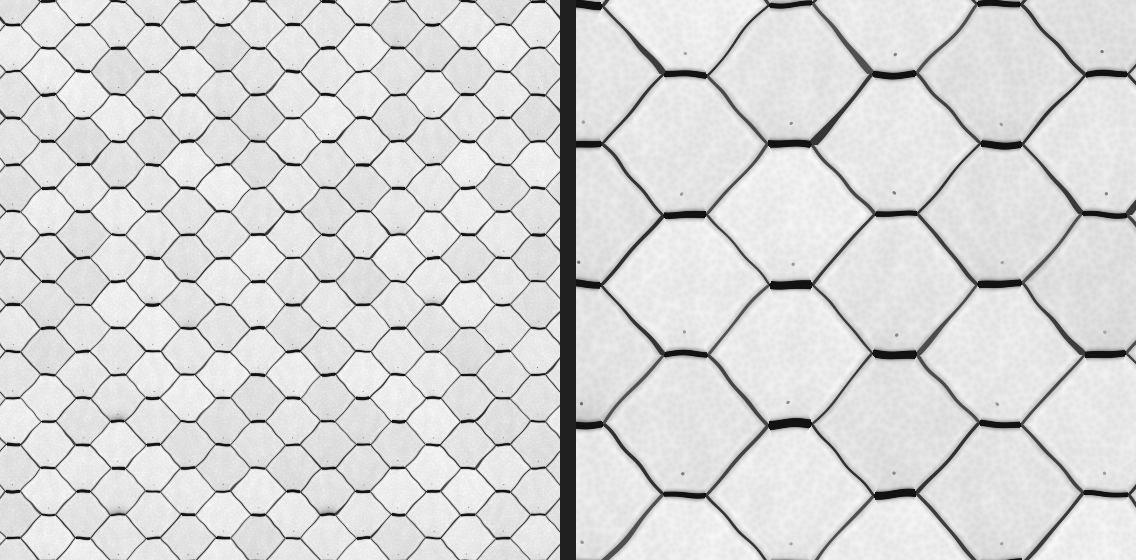
Left, the full canvas; right, a detail of the centre.
This texture is drawn by a WebGL 2 fragment shader. Its source:

```glsl
#version 300 es
precision highp float;

uniform vec2 u_resolution;
out vec4 fragColor;

const float TAU = 6.2831853;

vec3 hash3(vec2 key) {
    vec3 q = fract(key.xyx * vec3(0.1031, 0.1030, 0.0973));
    q += dot(q, q.yxz + 33.33);
    return fract((q.xxy + q.yzz) * q.zyx);
}

// Integer key of a lattice point, wrapped at the canvas border
vec2 wrapKey(vec2 point) {
    return mod(round(point * 8.0), 96.0);
}

// Distances to the flat and to the slanted sides of a tile one unit high
vec2 sideGaps(vec2 d) {
    d = abs(d);
    return vec2(0.5 - d.y, 0.447 - dot(d, vec2(0.7526, 0.6585)));
}

// Cellular noise: distance to the nearest scattered point
float cellular(vec2 q, vec2 seed) {
    vec2 cell = floor(q);
    float nearest = 1.0;
    for (int j = -1; j <= 1; j++)
        for (int i = -1; i <= 1; i++) {
            vec2 corner = cell + vec2(i, j);
            nearest = min(nearest, length(corner + hash3(corner + seed + 50.0).xy - q));
        }
    return nearest;
}

void main() {
    vec2 uv = gl_FragCoord.xy / u_resolution;
    float blur = 6.5 / min(u_resolution.x, u_resolution.y);

    // Twelve tiles high, eight columns pairs wide, slightly bent
    vec2 p = uv * 12.0 - vec2(0.281, 0.969);
    p += 0.008 * sin(TAU * (uv.yx * vec2(17.0, 19.0) + uv * vec2(5.0, 7.0)));
    p += 0.005 * sin(TAU * (uv.yx * vec2(43.0, 37.0) - uv * vec2(11.0, 13.0)));

    // Choose between the two staggered lattices
    vec2 spacing = vec2(1.5, 1.0);
    vec2 centre = round(p / spacing) * spacing;
    vec2 staggered = (floor(p / spacing) + 0.5) * spacing;
    vec2 gapsA = sideGaps(p - centre);
    vec2 gapsB = sideGaps(p - staggered);
    if (min(gapsB.x, gapsB.y) > min(gapsA.x, gapsA.y)) centre = staggered;

    vec2 d = p - centre;
    vec2 gaps = sideGaps(d);
    vec2 key = wrapKey(centre);
    vec3 tile = hash3(key);
    vec3 phase = TAU * hash3(key + 131.0);

    // Plate tone, cloudy stains and fine grain
    float shade = mix(0.872, 0.935, tile.x) + 0.015 * d.y;
    float clouds = sin(d.x * 8.0 + 2.0 * sin(d.y * 5.0 + phase.x) + phase.y)
                 * sin(d.y * 6.0 + 2.0 * sin(d.x * 7.0 + phase.y) + phase.z);
    float streaks = sin(d.x * 23.0 + d.y * 9.0 * sin(phase.z) + phase.x)
                  * sin(d.y * 5.0 + phase.y);
    shade += 0.012 * clouds + 0.008 * streaks * tile.z;
    shade += 0.05 * (cellular(d * 20.0, key) - 0.45);

    // Dirt gathered above the lower edge, heavy on a few plates
    float dirt = 0.03 + 0.06 * tile.z + 0.5 * smoothstep(0.93, 1.0, tile.y);
    shade -= dirt * exp(-length((d + vec2(0.0, 0.5)) * vec2(5.0, 14.0)));

    // Small nail near the lower edge
    vec2 nail = vec2(0.04 * (tile.z - 0.5), -0.35);
    float nailMask = 1.0 - smoothstep(0.012 - blur, 0.012 + blur, length(d - nail));
    shade = mix(shade, 0.45, nailMask * mix(0.5, 1.0, tile.y));

    // Joints: both sides of one edge share the same random width
    bool flatSide = gaps.x < gaps.y;
    vec2 middle = flatSide ? vec2(0.0, 0.5) : vec2(0.375, 0.25);
    vec3 edge = hash3(wrapKey(centre + middle * sign(d)) + 257.0);
    float gap = min(gaps.x, gaps.y);
    float taper = smoothstep(0.2, 1.0, fract(-2.0 * d.y));
    float halfWidth = flatSide
        ? mix(0.017, 0.032, edge.x)
        : mix(0.008, 0.013, edge.x) + 0.016 * taper * smoothstep(0.8, 1.0, edge.y);

    // Soft shadow beside the joint, a faint bright rim, then the dark line
    shade += 0.03 * smoothstep(0.03, 0.05, gap) * (1.0 - smoothstep(0.05, 0.09, gap));
    shade *= 1.0 - (flatSide ? 0.35 : 0.2) * exp(-max(gap - halfWidth, 0.0) / 0.015);
    float joint = 1.0 - smoothstep(halfWidth - blur, halfWidth + blur, gap);
    shade = mix(shade, flatSide ? 0.07 : mix(0.18, 0.32, edge.z), joint);

    fragColor = vec4(vec3(clamp(shade, 0.0, 0.97)), 1.0);
}
```
